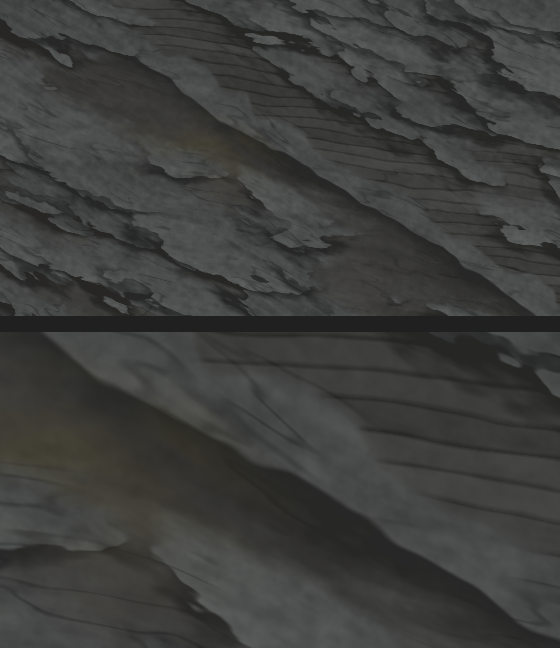
Top, the full canvas; bottom, a detail of the centre.
Give the GLSL for this texture, as a Shadertoy shader.

```glsl
float hash(vec2 p) {
    return fract(sin(dot(p, vec2(127.1, 311.7))) * 43758.5453);
}

float noise(vec2 p) {
    vec2 i = floor(p), f = fract(p);
    f = f * f * (3.0 - 2.0 * f);
    return mix(mix(hash(i), hash(i + vec2(1, 0)), f.x),
               mix(hash(i + vec2(0, 1)), hash(i + vec2(1, 1)), f.x), f.y);
}

float fbm(vec2 p) {
    float sum = 0.0, amp = 0.5;
    for (int i = 0; i < 4; i++) {
        sum += amp * noise(p);
        p = mat2(1.6, 1.2, -1.2, 1.6) * p + 3.7;
        amp *= 0.5;
    }
    return sum / 0.9375;
}

// Noise whose octaves all stay drawn out along x
float fibre(vec2 p) {
    return 0.5 * noise(p) + 0.3 * noise(p * 2.1 + 5.3) + 0.2 * noise(p * 4.3 + 11.9);
}

vec2 turn(vec2 p, float a) {
    return vec2(cos(a) * p.x + sin(a) * p.y, cos(a) * p.y - sin(a) * p.x);
}

void mainImage(out vec4 fragColor, in vec2 fragCoord) {
    vec2 p = fragCoord / iResolution.y;
    vec2 slope = turn(p, -0.56);

    // Surface detail: two cleavage directions, grain and thin cracks
    vec2 fine = turn(p, -0.36);
    fine.y += 0.09 * noise(p * 4.0);
    vec2 steep = turn(p, -0.68);
    float streak = fibre(fine * vec2(9.0, 44.0)) - 0.5;
    float scratch = fibre(steep * vec2(13.0, 50.0) + 30.0) - 0.5;
    float grain = fbm(p * 60.0) - 0.5;
    float vein = abs(fibre(fine * vec2(3.5, 19.0) + 40.0) - 0.5);
    float crack = (1.0 - smoothstep(0.0, 0.035, vein)) * smoothstep(0.4, 0.7, noise(p * 8.0 + 9.0));
    float detail = 0.075 * streak + 0.045 * scratch + 0.07 * grain - 0.06 * crack;

    // Smooth hollow, darker towards the ribbon above it
    float wobble = 0.07 * (fbm(slope * vec2(4.0, 7.0)) - 0.5);
    float lip = slope.y - 0.912 + wobble;
    float tone = 0.245 + 0.09 * (fbm(fine * vec2(3.0, 11.0)) - 0.5) + 0.5 * detail;
    tone *= 1.0 - 0.4 * exp(min(lip, 0.0) * 15.0);

    // Recessed band of stepped laminations
    float level = (p.y + 0.13 * p.x) * 31.0 + 1.6 * fbm(p * vec2(3.0, 6.0));
    float ledge = fract(level);
    float joint = smoothstep(0.0, 0.2, ledge) * smoothstep(1.0, 0.88, ledge);
    float steps = 0.165 + 0.05 * hash(vec2(floor(level), 3.0)) + 0.055 * joint + 0.5 * detail;

    // Long ribbon with a sharp lower lip
    float ribbon = 0.29 + 0.03 * (noise(slope * 9.0) - 0.5) + 0.9 * detail;
    float bandEdge = smoothstep(0.065, 0.085, lip + 0.05 * (noise(slope * vec2(14.0, 5.0)) - 0.5));
    tone = mix(tone, mix(ribbon, steps, bandEdge), smoothstep(-0.003, 0.004, lip));
    float warmth = 0.6 * smoothstep(0.02, -0.05, lip) + 0.4 * bandEdge;

    // Ragged flakes, shingled from lower left to upper right
    for (int i = 0; i < 162; i++) {
        vec2 cell = vec2(i % 9, i / 9);
        float a = hash(cell + 0.3), b = hash(cell + 17.1), c = hash(cell + 41.7);
        vec2 center = vec2(-0.55 + 0.26 * (cell.x + a - 0.5), -0.04 + 0.104 * (cell.y + 0.8 * (b - 0.5)));
        if (center.y > 0.8 && center.y < 1.15 && center.x > -0.3) continue;
        if (center.y > 0.66 && center.y < 0.81 && c > 0.55) continue;

        // Sizes run from slivers to broad slabs, some lying nearly level
        float big = c * c;
        vec2 size = vec2(0.12 + 0.2 * big, 0.032 + 0.065 * big * (0.5 + a));
        vec2 q = turn(slope - center, 0.5 * hash(cell + 73.9) - 0.03);
        if (abs(q.x) > 0.5 || abs(q.y) > 0.24) continue;

        float ragged = 0.1 * (fbm(q * vec2(9.0, 26.0) + cell * 7.3) - 0.5);
        float dist = (length(q / size) - 1.0) * size.y + ragged;
        float shade = (length((q + vec2(0.008, 0.026)) / size) - 1.0) * size.y + ragged;
        tone *= 1.0 - 0.38 * smoothstep(0.02, -0.018, shade);

        // The upper side sinks softly into the rock
        float rise = q.y / size.y;
        float soft = mix(0.003, 0.035, smoothstep(-0.2, 0.7, rise));
        float cover = smoothstep(soft, -soft, dist);
        float face = 0.298 + 0.055 * (a - 0.5) - 0.02 * rise + detail;
        tone = mix(tone, face, cover);
        warmth *= 1.0 - cover;
    }

    // Cool slate, brown in the hollows, with a faint ochre stain
    tone = clamp(tone, 0.15, 0.37);
    vec3 slate = tone * mix(vec3(0.985, 1.01, 1.0), vec3(1.03, 1.0, 0.94), warmth);
    vec2 spot = (p - vec2(0.66, 0.53)) / vec2(0.2, 0.1);
    float stain = exp(-dot(spot, spot)) * smoothstep(0.35, 0.7, fbm(fine * vec2(5.0, 20.0)));
    slate += vec3(0.035, 0.025, -0.01) * stain;
    fragColor = vec4(slate, 1.0);
}
```
